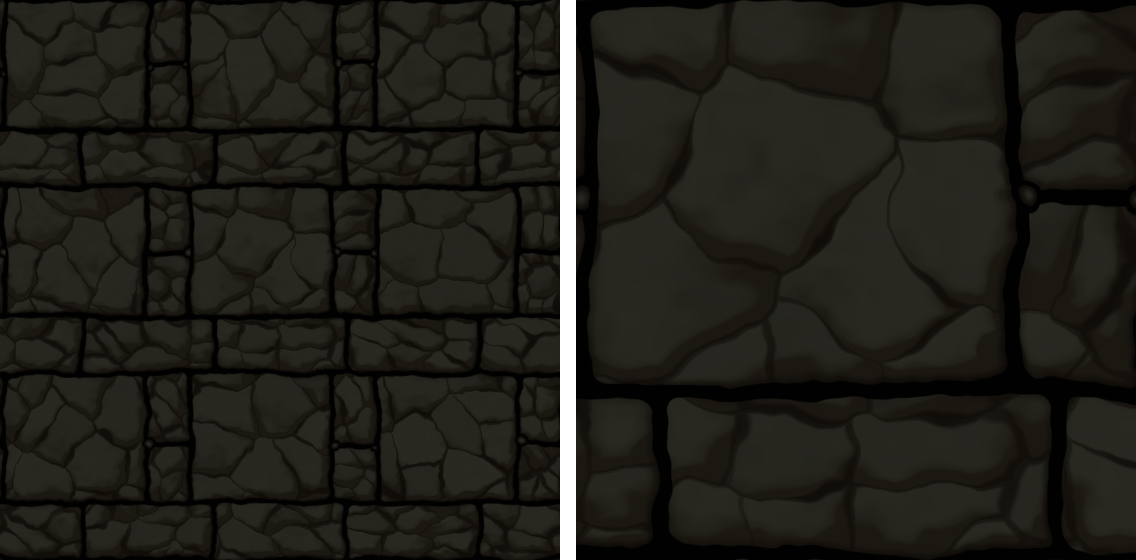
Left: the whole. Right: its middle third, enlarged.
A Shadertoy shader for this texture:

```glsl
// Dark dungeon wall: courses of large cracked blocks with stacked fillers, between thin brick courses.
#define REPEATS 3.0
#define THIN_HEIGHT 0.305
#define BRICK_START 0.441
#define BRICK_WIDTH 0.707
#define BLOCK_WIDTH 0.765
#define HALF_GAP 0.0135
#define CORNER 0.025
#define STONE vec3(0.153, 0.151, 0.125)
#define BROWN vec3(0.106, 0.090, 0.068)
#define CRACK vec3(0.058, 0.047, 0.033)
#define MORTAR vec3(0.005, 0.005, 0.003)

vec2 hash2(vec2 p) {
    vec3 a = fract(p.xyx * vec3(0.1031, 0.1030, 0.0973));
    a += dot(a, a.yzx + 33.33);
    return fract((a.xx + a.yz) * a.zy);
}

// Value noise in two channels, wrapping after a whole number of cells
vec2 noise2(vec2 p, float period) {
    vec2 i = floor(p), f = fract(p);
    f = f * f * (3.0 - 2.0 * f);
    vec2 a = hash2(mod(i, period)), b = hash2(mod(i + vec2(1, 0), period));
    vec2 c = hash2(mod(i + vec2(0, 1), period)), d = hash2(mod(i + 1.0, period));
    return mix(mix(a, b, f.x), mix(c, d, f.x), f.y);
}

float boxDistance(vec2 p, vec2 halfSize) {
    vec2 q = abs(p) - halfSize + CORNER;
    return length(max(q, 0.0)) + min(max(q.x, q.y), 0.0) - CORNER;
}

// Voronoi facets: x = distance to border, yz = vector to centre, w = facet random
vec4 facets(vec2 p) {
    vec2 base = floor(p), nearest = vec2(0), cell = base;
    float best = 9.0, border = 9.0;
    for (int y = -1; y <= 1; y++) for (int x = -1; x <= 1; x++) {
        vec2 c = base + vec2(x, y), r = c + 0.1 + 0.8 * hash2(c) - p;
        if (dot(r, r) < best) { best = dot(r, r); nearest = r; cell = c; }
    }
    for (int y = -2; y <= 2; y++) for (int x = -2; x <= 2; x++) {
        vec2 c = cell + vec2(x, y), r = c + 0.1 + 0.8 * hash2(c) - p;
        vec2 across = r - nearest;
        if (dot(across, across) > 1e-4)
            border = min(border, dot(0.5 * (nearest + r), normalize(across)));
    }
    return vec4(border, nearest, hash2(cell + 71.0).x);
}

void mainImage(out vec4 fragColor, in vec2 fragCoord) {
    vec2 uv = fragCoord / iResolution.xy;
    float px = REPEATS / iResolution.y;

    // Ragged outlines from wrapping noise
    vec2 p = uv * REPEATS;
    p += 0.026 * (noise2(uv * 15.0, 15.0) - 0.5);
    p += 0.017 * (noise2(uv * 42.0, 42.0) - 0.5);
    p += 0.007 * (noise2(uv * 120.0, 120.0) - 0.5);

    // Find the stone: bounds, id and facet density
    float row = mod(floor(p.y), REPEATS), pebble = 9.0, turn;
    vec2 at = vec2(0, fract(p.y)), lo, hi, id, density;
    if (at.y < THIN_HEIGHT) {
        at.x = mod(p.x - BRICK_START, REPEATS);
        float last = floor(REPEATS / BRICK_WIDTH) - 1.0;
        float i = min(floor(at.x / BRICK_WIDTH), last);
        lo = vec2(i * BRICK_WIDTH, 0.0);
        hi = vec2(i == last ? REPEATS : lo.x + BRICK_WIDTH, THIN_HEIGHT);
        id = vec2(i, row + 10.0);
        density = vec2(4.4, 7.2);
        turn = 0.8;
    } else {
        float x = p.x - 0.02, col = mod(floor(x), REPEATS);
        at.x = fract(x);
        vec2 jitter = hash2(vec2(col, row) + 5.0) - 0.5;
        float splitX = BLOCK_WIDTH + 0.03 * jitter.x;
        float splitY = 0.64 + 0.05 * jitter.y;
        bool block = at.x < splitX, upper = at.y > splitY;
        lo = vec2(block ? 0.0 : splitX, !block && upper ? splitY : THIN_HEIGHT);
        hi = vec2(block ? splitX : 1.0, block || upper ? 1.0 : splitY);
        id = vec2(col, row + (block ? 20.0 : upper ? 30.0 : 40.0));
        density = block ? vec2(3.5, 4.0) : vec2(8.5, 5.5);
        turn = block ? 3.0 : 1.8;
        // Pebbles wedged at both ends of the filler joint
        for (int k = 0; k < 2; k++) {
            vec2 h = hash2(vec2(col + 9.0 * float(k), row) + 60.0);
            vec2 c = vec2(k == 0 ? splitX + 0.014 : 0.985, splitY + 0.02 * (h.y - 0.5));
            if (h.x > 0.35) pebble = min(pebble, length(at - c) - 0.012 - 0.014 * h.y);
        }
    }
    vec2 halfSize = 0.5 * (hi - lo), s = at - 0.5 * (lo + hi), seed = hash2(id);
    float d = max(boxDistance(s, halfSize - HALF_GAP), 0.011 - pebble);

    // Bent facets with their own turn in every stone
    vec2 local = s + 20.0 + 40.0 * seed;
    vec2 bent = s + 0.07 * (noise2(local * 6.0, 512.0) - 0.5)
                  + 0.02 * (noise2(local * 19.0, 512.0) - 0.5);
    float angle = (seed.x - 0.5) * turn;
    mat2 spin = mat2(cos(angle), sin(angle), -sin(angle), cos(angle));
    vec4 facet = facets(spin * bent * density + 20.0 + 90.0 * seed);
    float edge = facet.x / max(density.x, density.y);
    float tilt = dot(facet.yz, spin * vec2(-0.35, 1.0));

    // Brushed shadows under facets and along the lower right rim
    vec2 broad = noise2(local * 8.0, 512.0), fine = noise2(local * vec2(24, 34), 512.0);
    float near = 1.0 - smoothstep(0.0, 0.045, edge);
    float facing = clamp(0.55 + 0.4 * s.x / halfSize.x - 0.5 * s.y / halfSize.y, 0.1, 1.3);
    float rim = smoothstep(-0.06, 0.0, d + 0.03 * (fine.x - 0.5)) * facing;
    float shadow = near * clamp(0.3 + 0.7 * tilt, 0.0, 0.8) + 0.35 * tilt + 0.65 * rim
                 + 0.5 * (broad.x - 0.5) + 0.2 * (fine.y - 0.5);
    vec3 color = STONE * (0.96 + 0.08 * facet.w + 0.04 * (fine.x - 0.5));
    color = mix(color, BROWN, 0.45 * smoothstep(0.0, 0.35, shadow) + 0.55 * smoothstep(0.28, 0.46, shadow));

    // Cracks swell and fade along their length
    float swell = noise2(local * 9.0, 512.0).y;
    float width = mix(0.003, 0.023, swell * swell) + 0.5 * px;
    float crack = (1.0 - smoothstep(0.3 * width, width, edge)) * (0.3 + 0.7 * swell);
    color = mix(color, CRACK, crack);
    color = mix(color, CRACK, 0.75 * smoothstep(-0.017, 0.0, d) * facing);

    // Mortar, then pebbles on top
    color = mix(color, MORTAR, smoothstep(-px, px, d));
    vec3 pebbleColor = mix(STONE, CRACK, smoothstep(-0.02, 0.0, pebble));
    color = mix(pebbleColor, color, smoothstep(-px, px, pebble));
    fragColor = vec4(color, 1.0);
}
```
